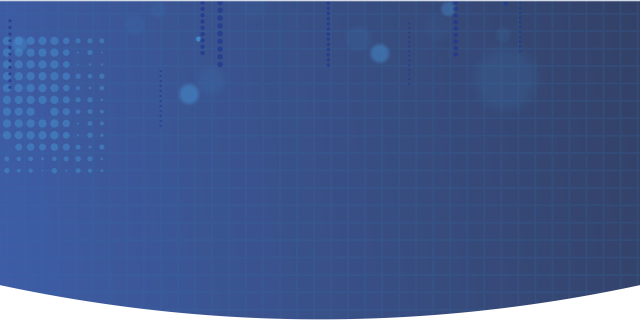
Reproduce this background procedurally as a Shadertoy shader.

```glsl
const vec3 GLOW_BLUE = vec3(0.27, 0.55, 0.80);
const vec3 STRAND_BLUE = vec3(0.13, 0.22, 0.56);

float hash(vec2 p) {
    vec3 q = fract(p.xyx * vec3(0.1031, 0.1030, 0.0973));
    q += dot(q, q.yzx + 33.33);
    return fract((q.x + q.y) * q.z);
}

// Antialiased coverage of a signed distance
float fill(float dist) {
    return clamp(0.5 - dist * iResolution.y, 0.0, 1.0);
}

// Thin soft lines repeated along one axis
float gridLine(float x, float pitch, float start) {
    float d = abs(mod(x - start + 0.5 * pitch, pitch) - 0.5 * pitch);
    return 1.0 - smoothstep(0.001, 0.001 + 1.2 / iResolution.y, d);
}

// Vertical run of evenly spaced dots, starting at the given point
float strand(vec2 p, vec2 start, float count, float pitch, float radius) {
    p -= start;
    p.y -= pitch * clamp(round(p.y / pitch), 0.0, count - 1.0);
    return fill(length(p) - radius);
}

// Disc of light with a feathered rim
float glow(vec2 p, vec2 center, float radius) {
    return 1.0 - smoothstep(0.55 * radius, 1.12 * radius, length(p - center));
}

// Square lattice of dots that breaks up to the right and below
float halftone(vec2 p) {
    const vec2 pitch = vec2(0.0371, 0.0369);
    p -= vec2(0.0215, 0.1275);
    vec2 cell = clamp(round(p / pitch), vec2(0.0), vec2(8.0, 11.0));
    float h = hash(cell + 7.0);
    float fade = max(smoothstep(4.5, 6.0, cell.x), smoothstep(8.5, 10.0, cell.y));
    float radius = mix(0.0128, 0.0085 * sqrt(h), fade);
    bool gap = cell == vec2(3.0, 6.0) || cell == vec2(0.0, 9.0);
    return gap ? 0.0 : fill(length(p - cell * pitch) - radius);
}

void mainImage(out vec4 fragColor, in vec2 fragCoord) {
    vec2 uv = fragCoord / iResolution.xy;
    // Height units, measured down from the top left
    vec2 p = vec2(fragCoord.x, iResolution.y - fragCoord.y) / iResolution.y;

    // Horizontal gradient with a slight tilt
    float t = 0.93 * uv.x + 0.07 * uv.y;
    vec3 color = mix(vec3(0.243, 0.365, 0.655), vec3(0.222, 0.313, 0.53), min(2.0 * t, 1.0));
    color = mix(color, vec3(0.20, 0.255, 0.405), max(2.0 * t - 1.0, 0.0));

    // Faint grid
    float grid = max(gridLine(p.x, 0.0532, 0.0240), gridLine(p.y, 0.0544, 0.0432));
    color = mix(color, vec3(0.19, 0.42, 0.64), 0.22 * grid);

    // Dim wide glows
    float dim = 0.20 * glow(p, vec2(1.581, 0.247), 0.115);
    dim += 0.20 * glow(p, vec2(0.661, 0.253), 0.050);
    dim += 0.18 * glow(p, vec2(1.120, 0.122), 0.045);
    dim += 0.16 * glow(p, vec2(1.573, 0.109), 0.028);
    dim += 0.18 * glow(p, vec2(0.422, 0.078), 0.035);
    dim += 0.18 * glow(p, vec2(0.495, 0.031), 0.028);
    dim += 0.08 * glow(p, vec2(1.365, 0.086), 0.050);
    dim += 0.09 * glow(p, vec2(0.794, 0.015), 0.045);
    color = mix(color, vec3(0.22, 0.47, 0.70), dim);

    // Halftone and bright glows
    color = mix(color, GLOW_BLUE, 0.55 * halftone(p));
    float bright = 0.55 * glow(p, vec2(0.591, 0.294), 0.036);
    bright += 0.50 * glow(p, vec2(1.187, 0.167), 0.034);
    bright += 0.40 * glow(p, vec2(1.401, 0.028), 0.026);
    bright += 0.45 * glow(p, vec2(0.060, 0.138), 0.028);
    bright += 0.90 * glow(p, vec2(0.620, 0.122), 0.009);
    color = mix(color, GLOW_BLUE, bright);

    // Dark hanging strands
    float dark = strand(p, vec2(0.031, 0.065), 11.0, 0.0208, 0.0050);
    dark = max(dark, strand(p, vec2(0.633, 0.008), 9.0, 0.0197, 0.0068));
    dark = max(dark, strand(p, vec2(0.688, 0.008), 9.0, 0.0242, 0.0085));
    dark = max(dark, strand(p, vec2(1.026, 0.010), 13.0, 0.0161, 0.0055));
    dark = max(dark, strand(p, vec2(1.424, 0.008), 9.0, 0.0203, 0.0072));
    dark = max(dark, strand(p, vec2(1.581, 0.010), 1.0, 0.0200, 0.0065));
    float thin = strand(p, vec2(0.502, 0.222), 12.0, 0.0156, 0.0036);
    thin = max(thin, strand(p, vec2(1.279, 0.073), 14.0, 0.0145, 0.0034));
    thin = max(thin, strand(p, vec2(1.625, 0.010), 11.0, 0.0150, 0.0042));
    color = mix(color, STRAND_BLUE, max(0.75 * dark, 0.65 * thin));

    // Pale top strip and white curved foot
    color = mix(color, vec3(0.82, 0.85, 0.90), fill(p.y - 0.004));
    float across = 2.0 * uv.x - 1.0;
    color = mix(color, vec3(1.0), fill(uv.y - 0.002 - 0.107 * across * across));

    fragColor = vec4(color, 1.0);
}
```
